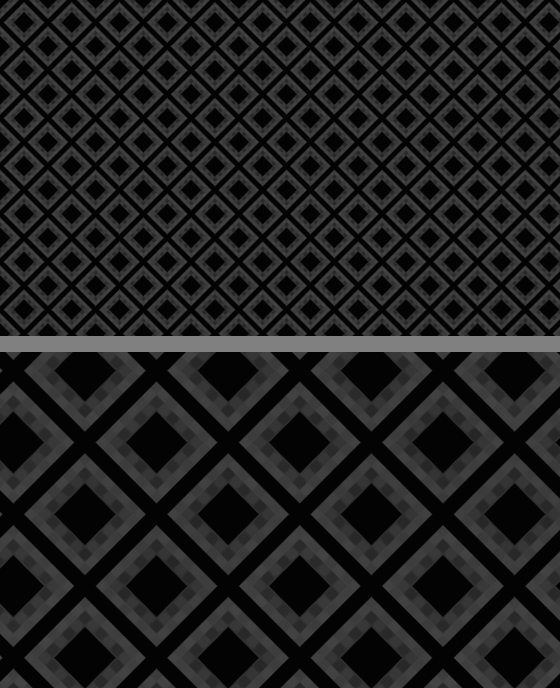
Top: the whole. Bottom: its middle third, enlarged.
Give the GLSL for this pattern, as a Shadertoy shader.

```glsl
float hash(vec2 p) {
    return fract(sin(dot(p, vec2(127.1, 311.7))) * 43758.5453);
}

// Coverage of a centred square with the given half side
float square(vec2 p, float halfSide, float blur) {
    float d = max(abs(p.x), abs(p.y)) - halfSide;
    return 1.0 - smoothstep(-blur, blur, d);
}

void mainImage(out vec4 fragColor, in vec2 fragCoord) {
    // Diamond lattice: rotated axes turn each diamond into a unit square
    vec2 p = fragCoord / iResolution.xy * vec2(11.73, 7.02) - vec2(0.503, 0.55);
    vec2 lattice = vec2(p.x + p.y, p.x - p.y);
    vec2 cell = floor(lattice + 0.5);
    vec2 q = lattice - cell;
    float blur = 14.0 / iResolution.x;

    // Woven checks, darker beside the central hole
    float threads = sin(q.x * 28.0) * sin(q.y * 28.0);
    float check = smoothstep(-0.4, 0.4, threads);
    float inner = square(q, 0.33, blur);
    float outerGrey = mix(0.235, 0.255, check);
    float innerGrey = mix(0.16, 0.215, check);
    float grey = mix(outerGrey, innerGrey, inner);

    // Slight unevenness from diamond to diamond and thread to thread
    grey += 0.012 * (hash(cell) - 0.5);
    grey += 0.014 * (hash(floor(lattice * 9.0)) - 0.5);

    // Grey frame between the black grid lines and the black hole
    float frame = square(q, 0.425, blur) * (1.0 - square(q, 0.215, blur));
    fragColor = vec4(vec3(mix(0.01, grey, frame)), 1.0);
}
```
